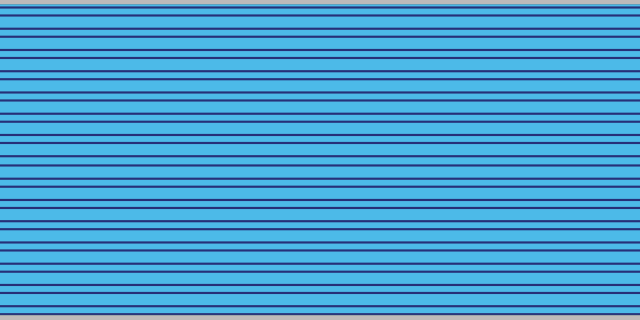
A Shadertoy shader for this pattern:

```glsl
const vec3 SKY = vec3(0.30, 0.73, 0.91);
const vec3 NAVY = vec3(0.15, 0.19, 0.47);
const vec3 GREY = vec3(0.74, 0.73, 0.73);
const vec3 EDGE = vec3(0.44, 0.53, 0.58);

// Share of a pixel lying inside a signed distance
float coverage(float dist, float pixel) {
    return clamp(0.5 - dist / pixel, 0.0, 1.0);
}

// Signed distance to evenly repeated pairs of horizontal lines
float linePairs(float depth, float firstCenter, float period, float halfGap, float halfWidth) {
    float local = mod(depth - firstCenter + 0.5 * period, period) - 0.5 * period;
    return abs(abs(local) - halfGap) - halfWidth;
}

// Closes a small gap at the seam so both halves share one repeat
float closeSeam(float depth, float seam, float gap) {
    return depth - gap * step(seam, depth);
}

void mainImage(out vec4 fragColor, in vec2 fragCoord) {
    float pixel = 1.0 / iResolution.y;
    float depth = 1.0 - fragCoord.y * pixel;

    // Fifteen pairs, with the lower half set slightly down
    float stripeDepth = closeSeam(depth, 0.5, 0.0039);
    float stripes = linePairs(stripeDepth, 0.0359, 0.0664, 0.0125, 0.0034);
    vec3 color = mix(SKY, NAVY, coverage(stripes, pixel));

    // Grey borders with a thin muted rim
    float border = max(0.0125 - depth, depth - 0.9857);
    border = -border;
    border = min(depth - 0.0125, 0.9857 - depth);
    color = mix(color, EDGE, coverage(border - 0.0015, pixel));
    color = mix(color, GREY, coverage(border, pixel));

    fragColor = vec4(color, 1.0);
}
```
